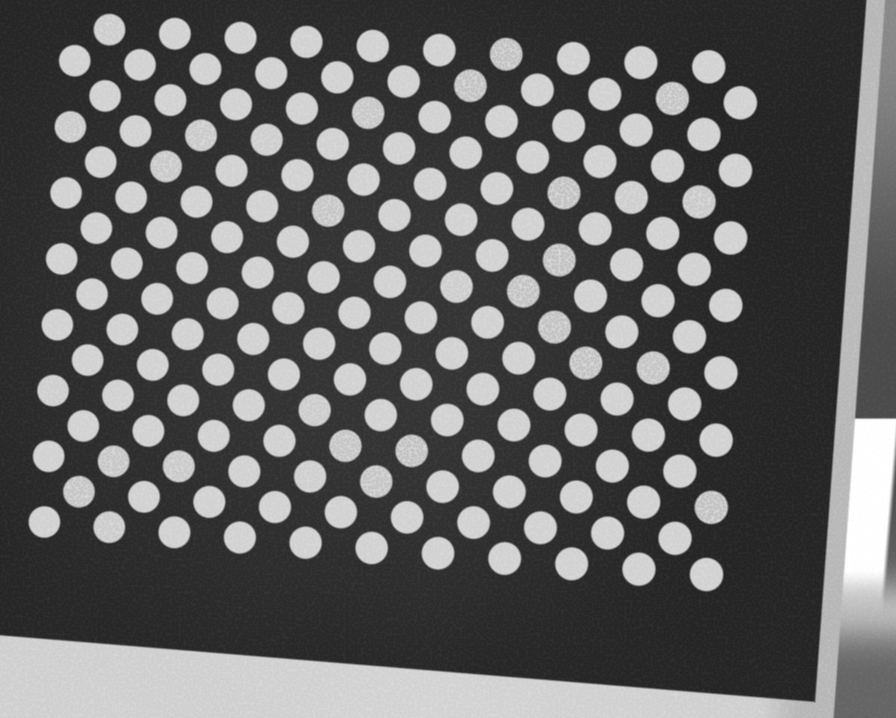
This pattern is drawn by a Shadertoy shader. Its source:

```glsl
// Tilted dark panel of staggered pale dots with a paper border and a glossy strip at the right.

const vec2 CELLS = vec2(10.0, 7.0);   // dot pitches across and down the main lattice

float hash(vec2 p) {
    vec3 q = fract(vec3(p.xyx) * 0.1031);
    q += dot(q, q.yzx + 33.33);
    return fract((q.x + q.y) * q.z);
}

// Cellular noise: distance to the nearest jittered point
float cellular(vec2 p) {
    vec2 cell = floor(p);
    float nearest = 2.0;
    for (int j = -1; j <= 1; j++)
        for (int i = -1; i <= 1; i++) {
            vec2 id = cell + vec2(i, j);
            vec2 point = id + vec2(hash(id), hash(id + 71.7));
            nearest = min(nearest, distance(p, point));
        }
    return nearest;
}

float layeredSines(vec2 p) {
    float sum = 0.0, amp = 0.5;
    for (int i = 0; i < 4; i++) {
        sum += amp * sin(p.x + 1.7 * sin(p.y));
        p = mat2(1.6, 1.2, -1.2, 1.6) * p + 2.3;
        amp *= 0.5;
    }
    return sum;
}

// Coverage of the region where the distance is negative
float fill(float dist, float soft) {
    return 1.0 - smoothstep(-soft, soft, dist);
}

vec2 project(mat3 m, vec2 p) {
    vec3 q = m * vec3(p, 1.0);
    return q.xy / q.z;
}

// One lattice of dots; returns (shade, coverage)
vec2 dotLattice(vec2 p, vec2 grid, mat3 view, vec2 first, vec2 last, float grain, float soft) {
    vec2 id = clamp(round(grid - first), vec2(0.0), last - first) + first;
    vec2 centre = project(view, id / CELLS);
    float radius = mix(0.0219, 0.0232, id.x / CELLS.x);
    float cover = fill(distance(p, centre) - radius, soft);

    // Some dots are worn, mostly towards the right
    float chance = hash(id * 2.0 + 13.0) + 0.12 * id.x / CELLS.x;
    float worn = smoothstep(0.85, 1.05, chance);
    float shade = 0.83 - 0.04 * worn + grain * mix(0.035, 0.12, worn);
    return vec2(shade, cover);
}

// Dark print, brightest near the middle
float panelShade(vec2 p, float grain) {
    float glow = 1.0 - smoothstep(0.12, 0.65, distance(p, vec2(0.48, 0.45)));
    float streaks = layeredSines(p * vec2(9.0, 3.0));
    return mix(0.155, 0.212, glow) + 0.006 * streaks + 0.045 * grain;
}

// Glossy surface beyond the paper, with a bright reflection
float glossShade(vec2 p, float soft) {
    float base = mix(0.54, 0.3, smoothstep(0.03, 0.48, p.y));
    base += 0.1 * smoothstep(0.6, 0.9, p.y);
    float patchY = (p.y - 0.85) / 0.045;
    base += 0.33 * exp(-patchY * patchY);
    float rightSide = p.x - 1.251 + 0.085 * (p.y - 0.583);
    float glare = fill(rightSide, soft * 2.0) * fill(0.583 - p.y, soft);
    glare *= 1.0 - smoothstep(0.79, 0.86, p.y);
    return mix(base, 1.0, glare);
}

void mainImage(out vec4 fragColor, in vec2 fragCoord) {
    // Canvas height is one unit, y runs downwards
    vec2 p = fragCoord / iResolution.y;
    p.y = 1.0 - p.y;
    float soft = max(0.0021, 0.8 / iResolution.y);
    float grain = cellular(p * 240.0) - 0.45;

    // Perspective from the unit dot field to the canvas
    mat3 view = mat3(0.9036, 0.0553, -0.0227,
                     -0.0420, 0.6454, 0.0041,
                     0.1041, 0.0846, 1.0);
    vec2 grid = project(inverse(view), p) * CELLS;

    // Paper border, duller down the right margin
    float margin = smoothstep(1.12, 1.19, p.x + 0.073 * p.y);
    float shade = mix(0.825, 0.73, margin) + 0.04 * grain;
    shade += 0.012 * layeredSines(p * 5.0);

    // Panel
    float panelRight = p.x - (1.2067 - 0.0732 * p.y);
    float panelBottom = p.y - (0.8848 + 0.0817 * p.x);
    float panel = fill(max(panelRight, panelBottom), soft);
    shade = mix(shade, panelShade(p, grain), panel);

    // Main lattice and the one nested between its rows
    vec2 main = dotLattice(p, grid, view, vec2(0.0), CELLS, grain, soft);
    vec2 nested = dotLattice(p, grid, view, vec2(0.5, -0.5), CELLS - 0.5, grain, soft);
    shade = mix(shade, main.x, main.y);
    shade = mix(shade, nested.x, nested.y);

    // Glossy strip
    float paperRight = p.x - (1.2327 - 0.0717 * p.y);
    shade = mix(shade, glossShade(p, soft) + 0.03 * grain, fill(-paperRight, soft));

    fragColor = vec4(vec3(clamp(shade, 0.0, 1.0)), 1.0);
}
```
